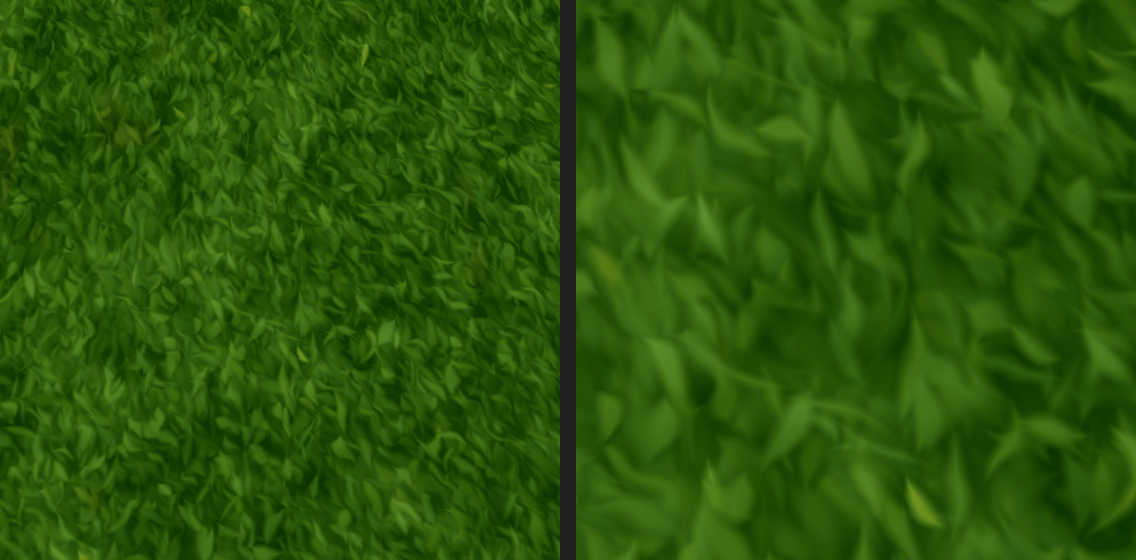
Left: the whole. Right: its middle third, enlarged.
Write a Shadertoy shader that draws this texture.

```glsl
// Dense lawn seen at a slant: soft overlapping grass blades, finer toward the top
#define LAYERS 9
#define CELL 0.05         // spacing of blades in each layer
#define HALF_LENGTH 0.037
#define HALF_WIDTH 0.0072
#define SOFTNESS 0.0064
#define LEAN 0.45         // mean tilt to the upper left, radians
#define LEAN_SPREAD 1.7
#define FAR_SCALE 0.62    // blade size at the top edge
#define SHADOW 0.43
#define TONE_SPREAD 0.58
#define PATCH_CONTRAST 0.86
#define RUFFLE 0.011      // uneven distortion of blade outlines

vec4 hash4(vec3 p) {
    vec4 q = fract(p.xyzx * vec4(0.1031, 0.1030, 0.0973, 0.1099));
    q += dot(q, q.wzxy + 33.33);
    return fract((q.xxyz + q.yzzw) * q.zywx);
}

// Two independent smooth noises
vec2 noise2(vec2 p) {
    vec2 i = floor(p), f = fract(p);
    f = f * f * (3.0 - 2.0 * f);
    vec2 a = hash4(vec3(i, 91.0)).xy;
    vec2 b = hash4(vec3(i + vec2(1, 0), 91.0)).xy;
    vec2 c = hash4(vec3(i + vec2(0, 1), 91.0)).xy;
    vec2 d = hash4(vec3(i + vec2(1, 1), 91.0)).xy;
    return mix(mix(a, b, f.x), mix(c, d, f.x), f.y);
}

// Ground coordinates: features shrink evenly toward the top
vec2 groundPlane(vec2 uv) {
    float shrink = 1.0 - FAR_SCALE;
    float scale = 1.0 - shrink * uv.y;
    return vec2((uv.x - 0.5) / scale, -log(scale) / shrink) + 4.0;
}

// Soft coverage of a tapered blade; b is (along, across), along runs -1 to 1
float bladeMask(vec2 b, float width, float soft) {
    float edge = (width + soft) * (1.0 - b.x * b.x) - soft;
    return smoothstep(-soft, soft, edge - abs(b.y));
}

// Paints one blade over surface = (tone, warmth, yellowing)
void paintBlade(inout vec3 surface, vec2 p, vec2 cell, float layer, float flow) {
    vec4 h = hash4(vec3(cell + 17.0, layer * 7.3 + 3.0));
    vec4 g = hash4(vec3(cell + 53.0, layer * 5.7 + 41.0));
    vec2 d = p - (cell + h.xy) * CELL;
    float angle = LEAN + flow * 0.7 + (h.z + g.x - 1.0) * LEAN_SPREAD * 0.7;
    vec2 axis = vec2(-sin(angle), cos(angle));
    float halfLength = HALF_LENGTH * mix(0.5, 1.3, h.w);
    float width = HALF_WIDTH * mix(0.4, 1.5, g.y);
    vec2 b = vec2(dot(d, axis) / halfLength, dot(d, vec2(axis.y, -axis.x)));
    b.y += (g.z - 0.5) * 0.024 * (b.x * b.x - 0.4);

    // Shade falls beside and below the blade
    float shade = bladeMask(b + vec2(0.12, -0.004), width * 1.3, SOFTNESS * 1.4);
    surface.x *= 1.0 - SHADOW * shade;

    float height = layer / float(LAYERS - 1);
    float tone = 0.21 + 0.34 * height + (g.w - 0.5) * TONE_SPREAD;
    tone += 0.09 * b.x - 0.04 * b.y / width;
    float yellow = step(0.994, fract(g.w * 37.0 + h.x)) * height;
    vec3 blade = vec3(tone + 0.25 * yellow, fract(h.w * 29.0) - 0.5, yellow);
    surface = mix(surface, blade, 0.88 * bladeMask(b, width, SOFTNESS));
}

// Green ramp from deep gaps to lit tips
vec3 grassColor(vec3 surface) {
    float t = clamp(surface.x, -0.1, 1.15);
    vec3 color = vec3(0.08 + 0.285 * t, 0.24 + 0.318 * t, 0.16 * pow(max(t, 0.0), 1.4));
    color += surface.y * vec3(0.03, 0.0, -0.03) * smoothstep(0.0, 0.4, t);
    return mix(color, color * vec3(1.35, 1.1, 0.8), surface.z);
}

void mainImage(out vec4 fragColor, in vec2 fragCoord) {
    vec2 ground = groundPlane(fragCoord / iResolution.y);
    vec2 ruffle = noise2(ground * 38.0) - 0.5;
    vec2 p = ground + RUFFLE * ruffle;
    float flow = noise2(ground * 5.0).x - 0.5;
    vec3 surface = vec3(0.10, 0.0, 0.0);

    // Upper layers and nearer rows cover the ones behind
    for (int layer = 0; layer < LAYERS; layer++) {
        vec2 shift = hash4(vec3(float(layer), 5.0, 9.0)).xy;
        vec2 q = p + shift * CELL;
        vec2 home = floor(q / CELL);
        for (int row = 1; row >= -1; row--)
            for (int col = -1; col <= 1; col++)
                paintBlade(surface, q, home + vec2(col, row), float(layer), flow);
    }

    // Light and dark patches from broad areas down to single tufts
    vec2 broad = noise2(ground * 5.0 + 3.0);
    float patches = broad.y * 0.22 + noise2(ground * 13.0).x * 0.34
                  + noise2(p * 28.0 + 7.0).y * 0.44;
    surface.x += (patches - 0.5) * PATCH_CONTRAST;

    // A few dry spots
    float dry = smoothstep(0.78, 0.97, noise2(ground * 9.0 + 20.0).x);
    vec3 color = grassColor(surface);
    color = mix(color, color * vec3(1.2, 0.9, 1.0), dry * 0.5);
    fragColor = vec4(clamp(color, 0.0, 1.0), 1.0);
}
```
